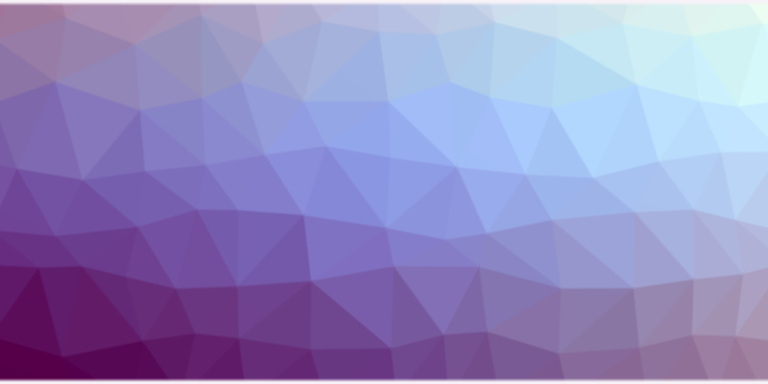
A Shadertoy shader for this background:

```glsl
const vec2 CELLS = vec2(12.0, 6.0);
const int LAST_ROW = 7;
const float EDGE_SOFTNESS = 0.025;
const vec3 BORDER_COLOR = vec3(0.97, 0.95, 0.97);

// Waves of the mesh rows, top to bottom: offset, amplitude, frequency, crest
const vec4 ROW_SLIDE[8] = vec4[8](
    vec4(0.00, 0.20, 1.90, 0.0), vec4(-0.08, 0.22, 0.52, 3.0),
    vec4(0.07, 0.25, 1.57, 2.5), vec4(0.19, 0.10, 0.70, 1.0),
    vec4(0.03, 0.23, 1.57, 2.4), vec4(0.30, 0.60, 0.57, 9.2),
    vec4(0.07, 0.23, 1.57, 2.2), vec4(0.00, 0.20, 1.30, 1.0));
const vec4 ROW_HEIGHT[8] = vec4[8](
    vec4(-0.25, 0.0, 1.0, 0.0), vec4(0.47, 0.19, 2.97, 2.1),
    vec4(1.52, 0.20, 2.02, 2.34), vec4(2.55, 0.22, 0.89, 1.5),
    vec4(3.48, 0.22, 1.00, 0.7), vec4(4.33, 0.20, 1.03, 3.5),
    vec4(5.37, 0.17, 1.55, 1.2), vec4(6.25, 0.0, 1.0, 0.0));

// Colour down the middle, and the tint added from left to right
const vec3 DOWN[7] = vec3[7](
    vec3(0.74, 0.76, 0.89), vec3(0.65, 0.74, 0.91), vec3(0.59, 0.68, 0.95),
    vec3(0.55, 0.59, 0.90), vec3(0.50, 0.45, 0.77), vec3(0.46, 0.33, 0.62),
    vec3(0.42, 0.23, 0.53));
const vec3 ACROSS[5] = vec3[5](
    vec3(-0.10, -0.29, -0.28), vec3(-0.06, -0.16, -0.16), vec3(0.0),
    vec3(0.08, 0.14, 0.04), vec3(0.19, 0.24, 0.06));

vec3 gradientColor(vec2 p) {
    float y = clamp(p.y, 0.0, 5.999);
    float x = clamp(p.x / 3.0, 0.0, 3.999);
    int row = int(y);
    int column = int(x);
    return mix(DOWN[row], DOWN[row + 1], fract(y))
         + mix(ACROSS[column], ACROSS[column + 1], fract(x));
}

float wave(vec4 shape, float t) {
    return shape.x + shape.y * cos(shape.z * (t - shape.w));
}

vec2 meshVertex(int column, int row) {
    float i = float(column);
    float spacing = row % 2 == 0 ? 0.97 : 1.0;
    float x = spacing * i + wave(ROW_SLIDE[row], i);
    float wobble = 0.05 * sin(2.3 * i + 4.1 * float(row));
    return vec2(x, wave(ROW_HEIGHT[row], x) + wobble);
}

float cross2(vec2 a, vec2 b) {
    return a.x * b.y - a.y * b.x;
}

float edgeDistance(vec2 p, vec2 a, vec2 b) {
    return cross2(normalize(b - a), p - a);
}

float triangleCoverage(vec2 p, vec2 a, vec2 b, vec2 c, float softness) {
    float winding = sign(cross2(b - a, c - a));
    vec3 d = winding * vec3(edgeDistance(p, a, b),
                            edgeDistance(p, b, c), edgeDistance(p, c, a));
    return smoothstep(-softness, softness, min(d.x, min(d.y, d.z)));
}

// Flat facet colour with its coverage as weight
vec4 facet(vec2 p, vec2 a, vec2 b, vec2 c, float softness) {
    vec2 center = (a + b + c) / 3.0;
    float shade = 0.012 * sin(dot(center, vec2(7.3, 11.7)));
    float coverage = triangleCoverage(p, a, b, c, softness);
    return vec4(gradientColor(center) + shade, 1.0) * coverage;
}

// Split a mesh cell along its shorter diagonal
vec4 meshCell(vec2 p, int column, int row, float softness) {
    vec2 a = meshVertex(column, row);
    vec2 b = meshVertex(column + 1, row);
    vec2 c = meshVertex(column, row + 1);
    vec2 d = meshVertex(column + 1, row + 1);
    if (distance(a, d) < distance(b, c)) {
        return facet(p, a, b, d, softness) + facet(p, a, d, c, softness);
    }
    return facet(p, a, b, c, softness) + facet(p, b, d, c, softness);
}

void mainImage(out vec4 fragColor, in vec2 fragCoord) {
    vec2 uv = fragCoord / iResolution.xy;
    vec2 p = vec2(uv.x, 1.0 - uv.y) * CELLS;
    float softness = max(EDGE_SOFTNESS, 0.7 * CELLS.y / iResolution.y);

    // Blend the nearby facets over a faint smooth base
    vec4 sum = vec4(gradientColor(p), 1.0) * 0.001;
    int nearRow = int(floor(p.y + 0.5));
    int nearColumn = int(floor(p.x));
    for (int row = max(nearRow - 1, 0); row <= min(nearRow + 1, LAST_ROW - 1); row++) {
        for (int column = nearColumn - 3; column <= nearColumn + 2; column++) {
            sum += meshCell(p, column, row, softness);
        }
    }
    vec3 color = clamp(sum.rgb / sum.a, 0.0, 1.0);

    // Pale strips along the top and bottom
    float inset = min(p.y, CELLS.y - p.y);
    color = mix(BORDER_COLOR, color, smoothstep(0.02, 0.10, inset));
    fragColor = vec4(color, 1.0);
}
```
